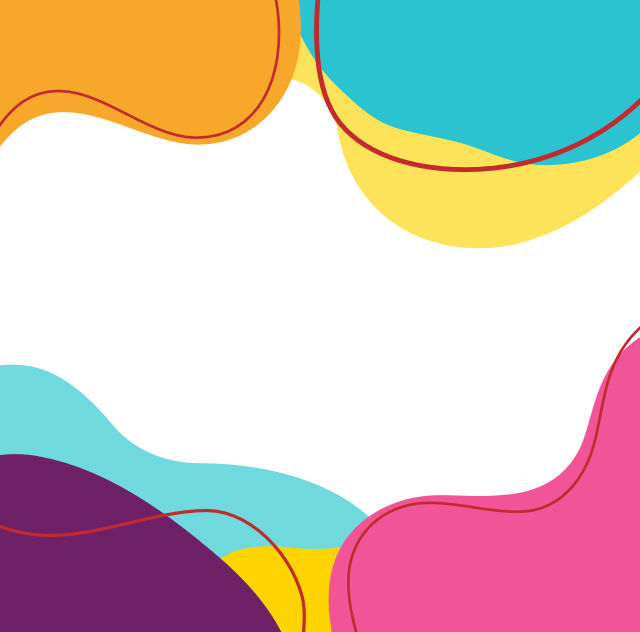
Reproduce this background procedurally as a WebGL 1 fragment shader.

```glsl
precision highp float;
// Flat organic blobs in the corners of a white page, each with loose red contour lines.
// Every outline is a chain of cubic Beziers, walked in short steps that gather the
// distance to the path and its inside/outside parity, then painted back to front.

uniform vec2 u_resolution;

const vec2 BOARD = vec2(100.0, 98.83);   // artboard size, in percent of its width
const int STEPS = 14;                    // straight steps per curve
const float THIN = 0.21;                 // half widths of the contour lines
const float MEDIUM = 0.25;
const float THICK = 0.38;
const vec3 WHITE = vec3(1.0);
const vec3 ORANGE = vec3(0.97, 0.655, 0.165);
const vec3 YELLOW = vec3(0.992, 0.89, 0.35);
const vec3 TEAL = vec3(0.165, 0.765, 0.81);
const vec3 AQUA = vec3(0.44, 0.85, 0.87);
const vec3 PURPLE = vec3(0.43, 0.13, 0.40);
const vec3 GOLD = vec3(0.992, 0.83, 0.0);
const vec3 PINK = vec3(0.945, 0.335, 0.595);
const vec3 RED = vec3(0.76, 0.165, 0.18);

vec2 point, pen, origin;   // shaded point, path position, path start
float nearest, side;       // squared distance to the path; -1 inside, 1 outside
float pixel;               // size of one pixel on the artboard
vec3 color;

void moveTo(float x, float y) {
  pen = origin = vec2(x, y);
  nearest = 1e6;
  side = 1.0;
}

void segment(vec2 end) {
  vec2 along = end - pen, rel = point - pen;
  vec2 gap = rel - along * clamp(dot(rel, along) / max(dot(along, along), 1e-6), 0.0, 1.0);
  nearest = min(nearest, dot(gap, gap));
  if ((pen.y > point.y) != (end.y > point.y) && rel.x < rel.y * along.x / along.y) side = -side;
  pen = end;
}

void lineTo(float x, float y) { segment(vec2(x, y)); }

void curveTo(float ax, float ay, float bx, float by, float x, float y) {
  vec2 from = pen, a = vec2(ax, ay), b = vec2(bx, by), to = vec2(x, y);
  for (int i = 1; i <= STEPS; i++) {
    float t = float(i) / float(STEPS), s = 1.0 - t;
    segment(s * s * s * from + 3.0 * s * t * (s * a + t * b) + t * t * t * to);
  }
}

void paint(vec3 ink, float dist) {
  color = mix(color, ink, clamp(0.5 - dist / pixel, 0.0, 1.0));
}

void fill(vec3 ink) { segment(origin); paint(ink, side * sqrt(nearest)); }

void stroke(vec3 ink, float halfWidth) { paint(ink, sqrt(nearest) - halfWidth); }

void lowerLeft() {
  moveTo(-2.0, -3.0); lineTo(-2.0, 41.3);
  curveTo(-0.7, 41.7, 0.7, 41.8, 2.3, 41.8);
  curveTo(8.5, 41.8, 13.4, 37.4, 17.6, 32.4);
  curveTo(20.8, 28.5, 25.8, 26.4, 31.0, 26.4);
  curveTo(42.3, 26.4, 51.8, 23.3, 57.7, 18.0);
  lineTo(60.0, 15.5); lineTo(60.0, -3.0); fill(AQUA);
  moveTo(33.6, -3.0); lineTo(33.6, 10.7);
  curveTo(35.8, 12.9, 39.1, 13.4, 42.3, 13.4);
  curveTo(45.6, 13.4, 48.2, 12.4, 55.3, 13.5);
  lineTo(55.3, -3.0); fill(GOLD);
  moveTo(-2.0, -3.0); lineTo(-2.0, 27.3);
  curveTo(0.7, 28.0, 3.9, 27.9, 5.9, 27.5);
  curveTo(16.3, 25.7, 26.0, 18.8, 34.1, 11.8);
  curveTo(38.0, 8.5, 41.7, 4.4, 43.9, 0.1);
  lineTo(45.4, -3.0); fill(PURPLE);
  moveTo(-1.0, 16.9); curveTo(2.0, 15.6, 5.2, 15.1, 8.1, 15.1);
  curveTo(15.6, 15.1, 24.7, 19.0, 32.3, 19.0);
  curveTo(39.1, 19.0, 45.6, 12.2, 47.3, 5.2);
  curveTo(47.7, 3.1, 47.5, 1.2, 47.4, -0.8); stroke(RED, MEDIUM);
}

void lowerRight() {
  moveTo(52.3, -3.0); lineTo(52.3, -2.1);
  curveTo(49.9, 7.7, 52.1, 14.2, 57.7, 18.1);
  curveTo(60.7, 20.2, 64.5, 21.4, 68.8, 21.4);
  curveTo(71.9, 21.4, 74.9, 21.1, 78.1, 21.4);
  curveTo(84.6, 21.7, 89.6, 24.6, 91.5, 31.1);
  curveTo(93.2, 36.6, 94.0, 42.6, 100.9, 46.7);
  lineTo(103.0, 47.5); lineTo(103.0, -3.0); fill(PINK);
  moveTo(56.0, -1.2); curveTo(54.3, 4.4, 53.9, 9.0, 55.2, 12.4);
  curveTo(57.0, 17.3, 61.6, 20.2, 67.1, 20.2);
  curveTo(71.6, 20.2, 76.2, 18.8, 81.0, 18.8);
  curveTo(87.0, 18.8, 91.5, 23.3, 93.1, 30.5);
  curveTo(94.7, 37.6, 94.8, 43.2, 100.9, 48.4); stroke(RED, THIN);
}

void upperRight() {
  moveTo(44.9, 102.0); lineTo(44.9, 86.6);
  curveTo(48.2, 86.2, 51.8, 82.9, 52.6, 79.3);
  curveTo(54.2, 67.6, 62.8, 60.0, 74.9, 60.0);
  curveTo(84.0, 60.0, 92.7, 65.2, 100.0, 72.0);
  lineTo(103.0, 74.8); lineTo(103.0, 102.0); fill(YELLOW);
  moveTo(45.6, 102.0); lineTo(45.6, 96.5); curveTo(47.7, 91.0, 50.3, 87.6, 52.7, 85.3);
  curveTo(54.9, 83.2, 57.3, 80.9, 59.9, 79.6); curveTo(63.2, 78.0, 68.4, 77.6, 72.9, 76.2);
  curveTo(77.1, 74.9, 80.1, 73.0, 85.3, 73.0); curveTo(91.1, 73.0, 96.4, 75.0, 100.0, 78.0);
  lineTo(103.0, 80.5); lineTo(103.0, 102.0); fill(TEAL);
  moveTo(49.7, 99.5); curveTo(49.0, 91.0, 49.7, 83.9, 53.1, 79.6);
  curveTo(56.8, 74.9, 64.1, 72.3, 72.7, 72.3); curveTo(83.3, 72.3, 93.5, 76.3, 100.9, 83.9);
  stroke(RED, THICK);
}

void upperLeft() {
  moveTo(-3.0, 102.0); lineTo(-3.0, 72.0); lineTo(0.0, 75.9);
  curveTo(2.9, 79.6, 5.9, 81.3, 10.0, 81.3); curveTo(16.9, 81.3, 24.1, 76.2, 31.0, 76.2);
  curveTo(40.4, 76.2, 47.0, 84.2, 47.0, 94.1); curveTo(47.0, 96.0, 46.9, 97.5, 46.6, 99.5);
  lineTo(46.6, 102.0); fill(ORANGE);
  moveTo(-1.0, 78.0); lineTo(0.0, 79.3); curveTo(2.6, 82.9, 5.5, 84.6, 9.2, 84.6);
  curveTo(16.3, 84.6, 23.4, 77.3, 30.7, 77.3); curveTo(39.1, 77.3, 43.6, 84.5, 43.6, 93.6);
  curveTo(43.6, 95.6, 43.4, 97.5, 43.0, 99.5); stroke(RED, THIN);
}

void main() {
  point = gl_FragCoord.xy / u_resolution * BOARD;
  pixel = BOARD.x / u_resolution.x;
  color = WHITE;
  lowerLeft(); lowerRight(); upperRight(); upperLeft();
  gl_FragColor = vec4(color, 1.0);
}
```
